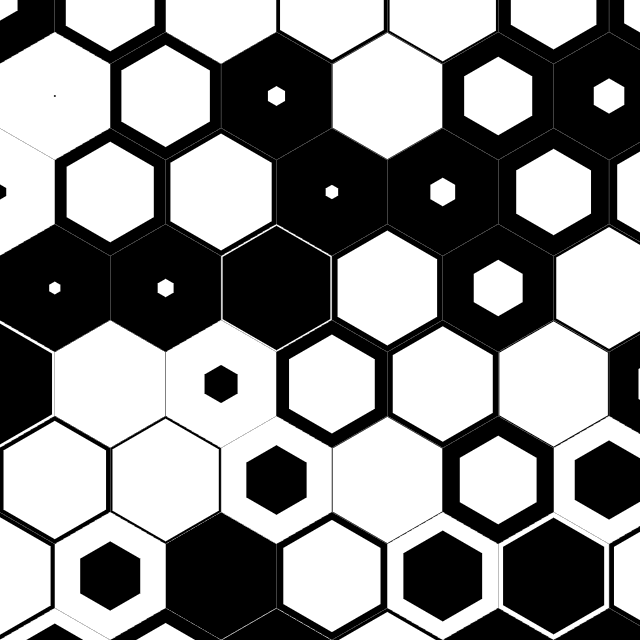
Write a three.js fragment shader that draws this pattern.

```glsl
// Black and white honeycomb of pointy-top hexagons, about six across and seven down.
// Each cell holds a concentric hexagon of hashed size and polarity;
// hairline seams show faintly where neighbouring cells share a colour.
varying vec2 vUv;

const float RADIUS = 0.1;               // centre to corner
const float APOTHEM = RADIUS * 0.8660254;

// Two random values in 0..1 for a cell
vec2 hash22(vec2 p) {
  vec3 q = fract(vec3(p.xyx) * vec3(0.1031, 0.1030, 0.0973));
  q += dot(q, q.yzx + 33.33);
  return fract((q.xx + q.yz) * q.zy);
}

// Distance from the centre, measured along the nearest side's normal
float hexDistance(vec2 p) {
  p = abs(p);
  return max(p.x, dot(p, vec2(0.5, 0.8660254)));
}

// Centre of the hexagon containing p, from two interleaved grids
vec2 hexCentre(vec2 p, vec2 pitch) {
  vec2 a = floor(p / pitch + 0.5) * pitch;
  vec2 b = (floor(p / pitch) + 0.5) * pitch;
  return distance(p, a) < distance(p, b) ? a : b;
}

// Antialiased coverage of the region where d is negative
float cover(float d, float pixel) {
  return clamp(0.5 - d / pixel, 0.0, 1.0);
}

void main() {
  // Rows run downward from a row centred on the top edge
  vec2 p = vec2(vUv.x + 0.001, 1.0 - vUv.y);
  float pixel = max(fwidth(vUv.x), fwidth(vUv.y));

  vec2 pitch = vec2(2.0 * APOTHEM, 3.0 * RADIUS);
  vec2 centre = hexCentre(p, pitch);
  vec2 id = floor(centre / pitch * 2.0 + 0.5);
  float d = hexDistance(p - centre);

  // The sine favours large inner hexagons over small ones
  vec2 rnd = hash22(id + 7.0);
  float size = APOTHEM * sin(1.5707963 * rnd.x);
  float inner = cover(d - size, pixel);
  float shade = rnd.y < 0.7 ? inner : 1.0 - inner;

  // Seam much thinner than a pixel, so it stays faint
  float edge = APOTHEM - d;
  float seam = cover(edge - 0.0002, pixel) - cover(edge + 0.0002, pixel);
  shade = mix(shade, 1.0 - shade, seam);

  gl_FragColor = vec4(vec3(shade), 1.0);
}
```
